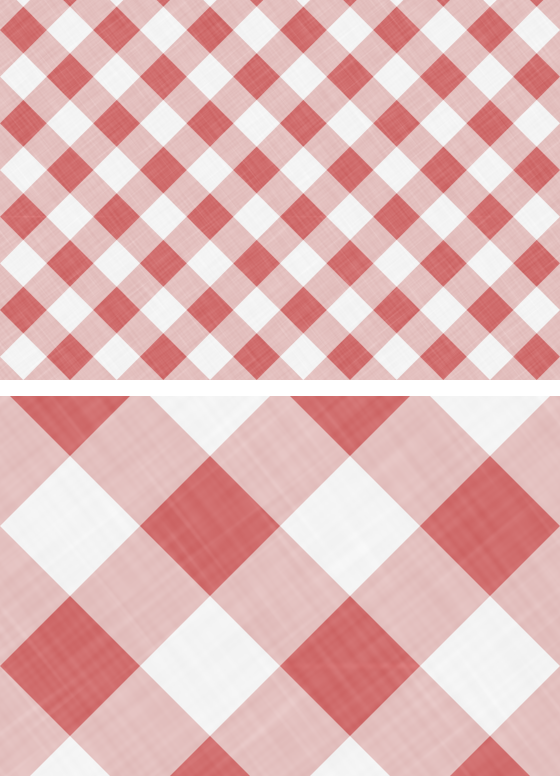
Top, the full canvas; bottom, a detail of the centre.
Give the GLSL for this pattern, as a Shadertoy shader.

```glsl
// Diagonal gingham cloth: two sets of half-width bands cross at right angles,
// giving white gaps, pink single layers and red overlaps. Stretched gradient
// noise along both diagonals adds fine, irregular linen threads.

vec2 gradientAt(vec2 cell) {
    vec3 h = fract(vec3(cell.xyx) * vec3(0.1031, 0.1030, 0.0973));
    h += dot(h, h.yzx + 33.33);
    float angle = 6.2832 * fract((h.x + h.y) * h.z);
    return vec2(cos(angle), sin(angle));
}

float gradientNoise(vec2 p) {
    vec2 i = floor(p), f = p - i;
    vec2 w = f * f * f * (f * (f * 6.0 - 15.0) + 10.0);
    vec2 e = vec2(0.0, 1.0);
    float low = mix(dot(gradientAt(i), f),
                    dot(gradientAt(i + e.yx), f - e.yx), w.x);
    float high = mix(dot(gradientAt(i + e), f - e),
                     dot(gradientAt(i + e.yy), f - e.yy), w.x);
    return mix(low, high, w.y);
}

// Coverage of a band filling half of each unit period, centred on integers
float band(float x, float blur) {
    float d = abs(fract(x + 0.5) - 0.5) - 0.25;
    return 1.0 - smoothstep(-blur, blur, d);
}

// Long thin fibres: x runs across them, y along them
float fibres(vec2 p) {
    float fine = gradientNoise(p * vec2(29.0, 1.7));
    float broad = gradientNoise(p * vec2(13.0, 0.9) + 41.0);
    float slub = smoothstep(0.2, 0.55, gradientNoise(p * vec2(21.0, 1.2) + 87.0));
    return fine + 0.5 * broad + 0.7 * slub;
}

void mainImage(out vec4 fragColor, in vec2 fragCoord) {
    // Six repeats across the width
    vec2 p = fragCoord * 6.0 / iResolution.x;
    vec2 diagonal = vec2(p.x + p.y, p.x - p.y);

    // Crossing bands
    float blur = 6.0 / iResolution.x;
    float warp = band(diagonal.x, blur);
    float weft = band(diagonal.y - 0.5, blur);
    vec3 white = vec3(0.955, 0.955, 0.955);
    vec3 pink = vec3(0.89, 0.75, 0.745);
    vec3 red = vec3(0.815, 0.425, 0.425);
    vec3 color = mix(mix(white, pink, warp), mix(pink, red, warp), weft);

    // Threads lie slightly off the band direction
    vec2 thread = diagonal + 0.12 * vec2(diagonal.y, -diagonal.x);
    float weave = fibres(thread) + fibres(thread.yx + 19.0);
    float dye = 0.5 * (warp + weft);
    color += weave * mix(vec3(0.012), vec3(0.022, 0.046, 0.046), dye);

    // Faint pale crease, broken along its length
    float crease = 1.0 - smoothstep(0.0, 0.018, abs(p.y - 1.75));
    crease *= smoothstep(-0.1, 0.3, gradientNoise(vec2(p.x * 0.9, 5.3)));
    color += 0.035 * crease * dye;

    fragColor = vec4(clamp(color, 0.0, 1.0), 1.0);
}
```
